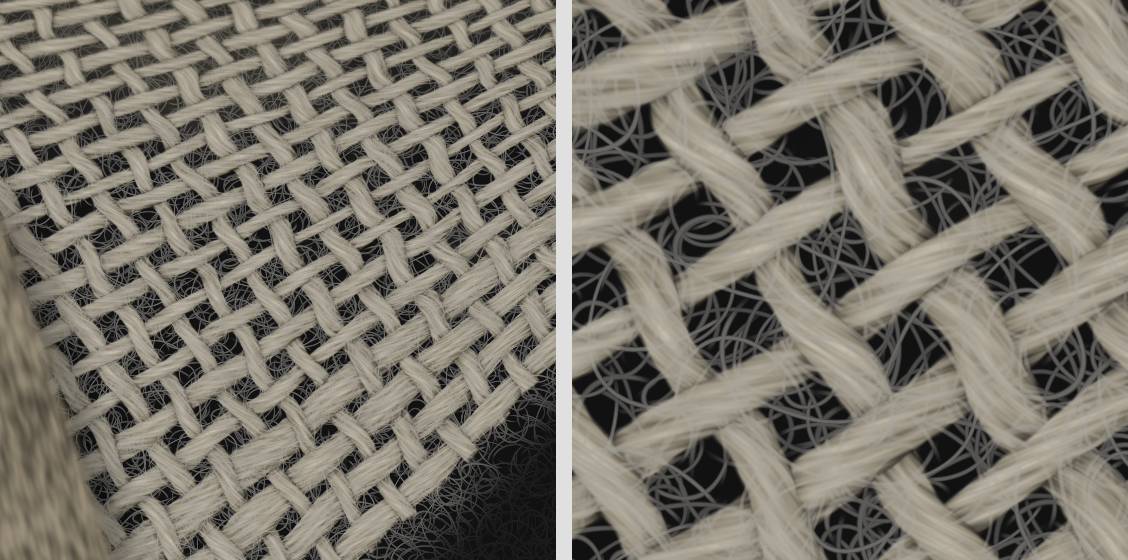
Left, the full canvas; right, a detail of the centre.
A Shadertoy shader for this texture:

```glsl
// Loose jute burlap seen at a slant: steep warp yarns cross slanted weft rows
// that widen towards the viewer and end in a thick hem over a dark ground.
// Yarns are shaded twisted cylinders; stray hairs are short random arcs.

const float PI = 3.14159265;
const vec3 GROUND = vec3(0.065, 0.065, 0.07);
const vec3 HAZE   = vec3(0.23, 0.22, 0.19);
const vec3 SHADE  = vec3(0.15, 0.14, 0.12);
const vec3 JUTE   = vec3(0.56, 0.53, 0.465);
const vec3 LIGHT  = vec3(0.77, 0.74, 0.68);
const vec3 HAIR   = vec3(0.66, 0.65, 0.62);

float hash(vec2 p) {
    return fract(sin(dot(p, vec2(127.1, 311.7))) * 43758.55);
}

float gradDot(vec2 cell, vec2 f) {
    float a = 2.0 * PI * hash(cell);
    return dot(vec2(cos(a), sin(a)), f);
}

// Gradient noise, about -0.7 to 0.7
float noise(vec2 p) {
    vec2 i = floor(p), f = p - i, e = vec2(1.0, 0.0);
    vec2 s = f * f * f * (f * (f * 6.0 - 15.0) + 10.0);
    float low = mix(gradDot(i, f), gradDot(i + e, f - e), s.x);
    float high = mix(gradDot(i + e.yx, f - e.yx), gradDot(i + 1.0, f - 1.0), s.x);
    return mix(low, high, s.y);
}

vec3 juteColor(float tone) {
    vec3 dark = mix(SHADE, JUTE, clamp(tone * 2.0, 0.0, 1.0));
    return mix(dark, LIGHT, clamp(tone * 2.0 - 1.0, 0.0, 1.0));
}

// Yarn tone (x) and coverage (y); lengths are in canvas units
vec2 yarn(float across, float along, float radius, float plies, float seed, float soft) {
    float ragged = 0.0022 * noise(vec2(along * 70.0, across * 60.0 + seed));
    float cover = 1.0 - smoothstep(-soft, soft, abs(across) - radius + ragged);
    float t = across / radius;
    float body = sqrt(max(0.0, 1.0 - t * t));
    float twisted = across - 0.32 * along;
    float detail = 1.0 - smoothstep(0.001, 0.007, soft);
    float fibre = noise(vec2(along * 22.0 + seed, twisted * 190.0))
                + 0.6 * noise(vec2(along * 45.0, twisted * 380.0 + seed));
    float ply = cos(PI * plies * t - along * 95.0 / plies + seed);
    float tone = 0.25 + 0.42 * body - 0.08 * t + (0.1 + 0.24 * detail) * fibre;
    tone += 0.075 * ply + 0.12 * noise(vec2(along * 9.0, seed));
    return vec2(tone, cover);
}

// One curved hair per cell, kept within its neighbouring cells
float hairs(vec2 p, float cells, float seed, float width) {
    vec2 g = p * cells, home = floor(g);
    float ink = 0.0;
    for (int k = 0; k < 9; k++) {
        vec2 cell = home + vec2(k % 3 - 1, k / 3 - 1);
        vec2 key = cell + seed;
        vec2 d = g - cell - vec2(hash(key + 3.3), hash(key + 5.7));
        float angle = 2.0 * PI * hash(key);
        float bend = mix(0.3, 1.7, hash(key + 7.1));
        float ring = abs(length(d + bend * vec2(cos(angle), sin(angle))) - bend) / cells;
        float reach = 1.0 - smoothstep(0.65, 0.95, length(d));
        ink = max(ink, reach * (1.0 - smoothstep(0.2 * width, width, ring)));
    }
    return ink;
}

// Blurred roll of cloth in the near corner
vec3 foldColor(vec2 p) {
    vec2 q = vec2(p.x - 0.25 * p.y, p.y);
    float strands = noise(q * vec2(48.0, 17.0)) + 0.5 * noise(q * vec2(95.0, 30.0) + 9.0);
    return juteColor(0.4 + 0.27 * strands + 0.15 * noise(p * 8.0)) * vec3(1.0, 0.98, 0.95);
}

void mainImage(out vec4 fragColor, in vec2 fragCoord) {
    // p runs downwards from the top left corner
    vec2 p = vec2(fragCoord.x, iResolution.y - fragCoord.y) / iResolution.y;
    float pixel = 1.0 / iResolution.y;
    float blur = 1.0 - smoothstep(0.0, 0.42, p.y + 0.12 * p.x);
    float soft = max(pixel, mix(0.0016, 0.005, blur));

    // Weave coordinates: warp count u, weft count v with perspective spacing
    vec2 w = p + 0.009 * vec2(noise(p * 7.0), noise(p * 7.0 + 31.0));
    float depth = (w.y + 0.3 * (w.x - 0.52)) / max(0.2, 1.0 - 0.66 * (w.x - 0.52));
    float v = log(max(0.1, 1.0 + 1.92 * depth)) / 0.075 - 0.1;
    float u = (w.x - 0.63 * w.y) / 0.0911 - 0.6;
    u += 0.07 * sin(PI * v) + 0.14 * noise(vec2(v * 0.6, floor(u + 0.5) * 5.3));
    v += 0.14 * noise(vec2(u * 0.5, floor(v + 0.5) * 7.7));
    float i = floor(u + 0.5), j = floor(v + 0.5);
    float hem = step(11.5, j);
    float rowGap = 0.85 * (0.039 + 0.075 * max(depth, 0.0));

    // Yarn sizes, with wear from yarn to yarn and along each one
    float warpRadius = 0.0165 * (0.85 + 0.35 * hash(vec2(i, 2.0)) + 0.3 * noise(vec2(v, i * 3.1)));
    float weftSize = mix(mix(0.23, 0.31, blur), 0.35, hem);
    float weftRadius = rowGap * weftSize * (0.8 + 0.4 * hash(vec2(j, 8.0)) + 0.3 * noise(vec2(u * 0.7, j * 4.3)));
    float warpOff = (u - i) * 0.077, weftOff = (v - j) * rowGap;
    vec2 warp = yarn(warpOff, dot(p, vec2(0.53, 0.85)), warpRadius, 2.0, i * 5.7, soft);
    vec2 weft = yarn(weftOff, dot(p, vec2(0.87, -0.5)), weftRadius, 2.0 + 2.0 * hem, j * 8.3 + 40.0, soft);

    // Plain weave: the yarn with the greater lift lies on top
    float warpLift = cos(PI * (v + i)), weftLift = -cos(PI * (u + j));
    float warpOver = smoothstep(-0.15, 0.15, warpLift - weftLift);
    float underWarp = 1.0 - smoothstep(0.8, 1.7, abs(warpOff) / warpRadius);
    float underWeft = 1.0 - smoothstep(0.8, 1.7, abs(weftOff) / weftRadius);
    warp.x += 0.06 * warpLift - 0.25 * underWeft * (1.0 - warpOver);
    weft.x += 0.06 * weftLift - 0.25 * underWarp * warpOver;

    // Ground, then the lower and the upper yarn, up to the cut edge
    float patchy = smoothstep(0.0, 0.4, noise(p * 4.0 + 5.0)) * (1.0 - smoothstep(0.4, 0.65, p.y));
    vec3 ground = mix(GROUND, HAZE, clamp(0.65 * blur + 0.4 * patchy, 0.0, 1.0));
    float cloth = 1.0 - smoothstep(15.35, 15.5, v + 0.25 * noise(p * 25.0));
    vec2 lower = mix(warp, weft, warpOver), upper = mix(weft, warp, warpOver);
    vec3 color = mix(ground, juteColor(lower.x), lower.y * cloth);
    color = mix(color, juteColor(upper.x), upper.y * cloth);

    // Loose hairs, thinning out beyond the edge
    float fuzz = 0.0;
    for (int k = 0; k < 8; k++) {
        float n = float(k);
        float layer = hairs(p + 0.02 * noise(p * 9.0 + n), 9.0 + 3.0 * n, n * 17.3, max(0.0021, 1.2 * pixel));
        fuzz = max(fuzz, layer * (0.45 + 0.35 * hash(vec2(n, 4.0))));
    }
    fuzz *= (1.0 - 0.6 * blur) * (1.0 - 0.85 * smoothstep(15.3, 17.2, v));
    color = mix(color, HAIR, fuzz * 0.8);

    // Soft fold with its shadow
    float fold = p.x - 0.325 * (p.y - 0.378) + 0.014 * noise(p * 14.0);
    color *= 1.0 - 0.3 * (1.0 - smoothstep(0.0, 0.1, fold)) * smoothstep(0.25, 0.5, p.y);
    color = mix(foldColor(p), color, smoothstep(-0.018, 0.018, fold));
    fragColor = vec4(clamp(color, 0.0, 1.0), 1.0);
}
```
